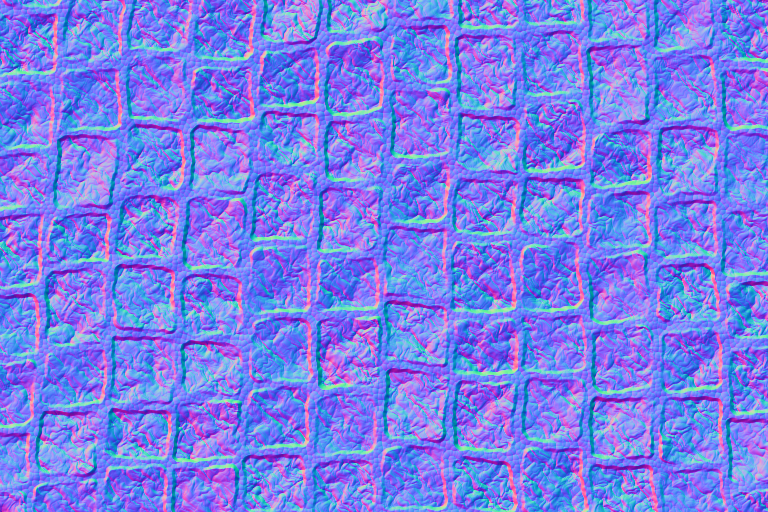
Give the GLSL for this texture map, as a Shadertoy shader.

```glsl
// Tangent-space normal map of rough hewn paving stones set in wavy, staggered columns.

vec2 hash2(vec2 p) {
    vec3 q = fract(p.xyx * vec3(0.1031, 0.1030, 0.0973));
    q += dot(q, q.yzx + 33.33);
    return fract((q.xx + q.yz) * q.zy);
}

// Cellular noise: squared distance to the nearest scattered point
float cellular(vec2 p) {
    vec2 cell = floor(p), f = fract(p);
    float nearest = 2.0;
    for (int y = -1; y <= 1; y++)
        for (int x = -1; x <= 1; x++) {
            vec2 o = vec2(x, y);
            vec2 d = o + hash2(cell + o + 157.0) - f;
            nearest = min(nearest, dot(d, d));
        }
    return nearest;
}

// Jittered height of the joint below a given row of one column
float joint(float column, float row) {
    return row + 0.24 * (hash2(vec2(column + 31.0, row + 73.0)).x - 0.5);
}

float roundedBox(vec2 p, vec2 halfSize, float radius) {
    vec2 d = abs(p) - halfSize + radius;
    return length(max(d, 0.0)) + min(max(d.x, d.y), 0.0) - radius;
}

// Crumpled stone face: lumps, diagonal chisel ridges and grain, in rough and smooth patches
float roughness(vec2 p) {
    vec2 w = p + 0.005 * sin(p.yx * vec2(97.0, 83.0) + 2.0 * sin(p * 61.0))
               + 0.0016 * sin(p.yx * vec2(290.0, 330.0) + 2.0 * sin(p * 170.0));
    vec2 ridge = vec2(w.x + w.y, 0.4 * (w.x - w.y));
    float patches = 0.85 + 0.4 * sin(p.x * 43.0 + 2.0 * sin(p.y * 29.0)) * sin(p.y * 51.0 + p.x * 17.0);
    return 0.014 * cellular(w * 17.0 + 5.0)
         + 0.006 * cellular(w * 36.0 + 9.0)
         + 0.0085 * patches * cellular(ridge * 46.0 + 80.0)
         + 0.0040 * patches * cellular(w * 88.0 + 21.0);
}

float surfaceHeight(vec2 p) {
    // Bend the joints, with columns fanning out towards the bottom
    vec2 w = p + 0.004 * sin(p.yx * vec2(15.0, 11.0) + vec2(0.4, 2.1))
               + 0.002 * sin(p.yx * vec2(61.0, 53.0) + 3.0 * p);
    float columnScale = mix(7.33, 7.83, p.y);
    float u = (w.x - 0.744 - 0.022 * p.y * p.y) * columnScale;
    float column = floor(u);

    // Courses sag in the middle; find the stone between two jittered joints
    float v = (w.y - 0.5) * 7.4 - 0.25 + 0.02 * column * column
            + 0.36 * (hash2(vec2(column + 40.0, 7.0)).x - 0.5);
    float row = floor(v);
    if (v < joint(column, row)) row -= 1.0;
    else if (v > joint(column, row + 1.0)) row += 1.0;
    float low = joint(column, row), high = joint(column, row + 1.0);
    vec2 seed = hash2(vec2(column + 17.0, row + 29.0));
    vec2 shape = hash2(vec2(column + 83.0, row + 11.0));

    // Slightly skewed and tapered block
    vec2 local = vec2((u - column - 0.5) / columnScale, (v - 0.5 * (low + high)) / 7.4);
    vec2 halfSize = vec2(0.5 / columnScale, 0.5 * (high - low) / 7.4) - 0.007 - 0.0035 * shape;
    vec2 q = local;
    q.x *= 1.0 + 1.6 * (seed.x - 0.35) * local.y;
    q.y += 0.18 * (seed.y - 0.5) * local.x;
    float d = roundedBox(q, halfSize, 0.007 + 0.011 * shape.x);
    d += 0.001 * sin(p.x * 210.0 + 2.0 * sin(p.y * 190.0));

    // Raised, domed stone with a worn rim, a tilt and its own amount of wear
    float stone = 1.0 - smoothstep(-0.0045, 0.0035, d);
    float rim = 0.0055 + 0.0022 * sin(p.x * 47.0 + 5.0 * seed.x) * sin(p.y * 41.0);
    float face = rim + dot(local, (seed - 0.5) * 0.5) - 1.3 * dot(local, local)
               + roughness(p) * mix(0.8, 1.35, shape.y);
    float grout = 0.0026 * cellular(p * 115.0)
                + 0.0016 * sin(p.x * 70.0 + 3.0 * sin(p.y * 45.0));
    return mix(grout, face, stone);
}

void mainImage(out vec4 fragColor, in vec2 fragCoord) {
    vec2 p = fragCoord / iResolution.y;
    vec2 e = vec2(0.0018, 0.0);

    // Slope by differences, with green pointing down the canvas
    float h = surfaceHeight(p);
    vec2 slope = vec2(surfaceHeight(p + e.xy) - h, surfaceHeight(p + e.yx) - h) / e.x;
    vec3 normal = normalize(vec3(-slope.x - 0.07, slope.y, 0.95));
    fragColor = vec4(clamp(0.5 + normal * vec3(0.56, 0.46, 0.5), 0.0, 1.0), 1.0);
}
```
